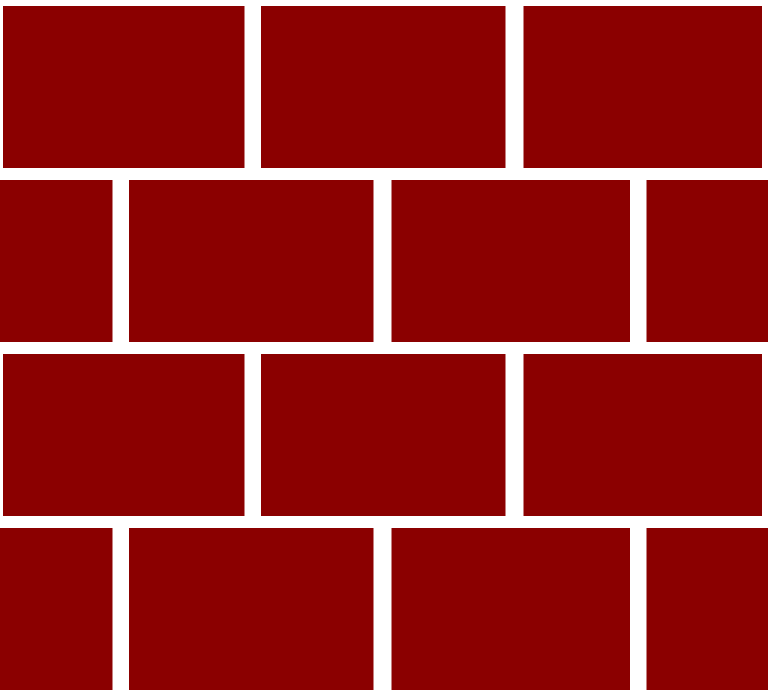
A Shadertoy shader for this pattern:

```glsl
// Running-bond wall of dark red bricks with white mortar joints.

const vec3 BRICK_COLOR = vec3(0.545, 0.0, 0.0);
const vec3 MORTAR_COLOR = vec3(1.0);

// Lengths are in wall units; the canvas spans WALL_SIZE of them.
const vec2 WALL_SIZE = vec2(512.0, 464.0);
const vec2 CELL_SIZE = vec2(173.0, 116.0);
const float BRICK_HEIGHT = 108.0;
const vec4 BRICK_WIDTHS = vec4(161.0, 163.0, 159.0, 165.0); // by column
const float LEFT_MARGIN = -4.0;  // left edge of the first cell
const float ROW_SHIFT = 88.0;    // leftward offset of alternate courses

// Signed distance to each pair of sides of a centred box.
vec2 sideDistance(vec2 p, vec2 size) {
    return abs(p) - 0.5 * size;
}

// Brick coverage at a wall position, smoothed over one pixel.
float brickMask(vec2 p, vec2 pixel) {
    // Every other course, starting at the bottom, slides left.
    float row = floor(p.y / CELL_SIZE.y);
    p.x += ROW_SHIFT * (1.0 - mod(row, 2.0)) - LEFT_MARGIN;

    // Slightly uneven brick widths give the joints their variation.
    vec2 cell = floor(p / CELL_SIZE);
    vec2 local = p - (cell + 0.5) * CELL_SIZE;
    int column = int(mod(cell.x, 4.0));
    vec2 size = vec2(BRICK_WIDTHS[column], BRICK_HEIGHT);

    vec2 coverage = clamp(0.5 - sideDistance(local, size) / pixel, 0.0, 1.0);
    return coverage.x * coverage.y;
}

void mainImage(out vec4 fragColor, in vec2 fragCoord) {
    vec2 pixel = WALL_SIZE / iResolution.xy;
    float brick = brickMask(fragCoord * pixel, pixel);
    fragColor = vec4(mix(MORTAR_COLOR, BRICK_COLOR, brick), 1.0);
}
```
